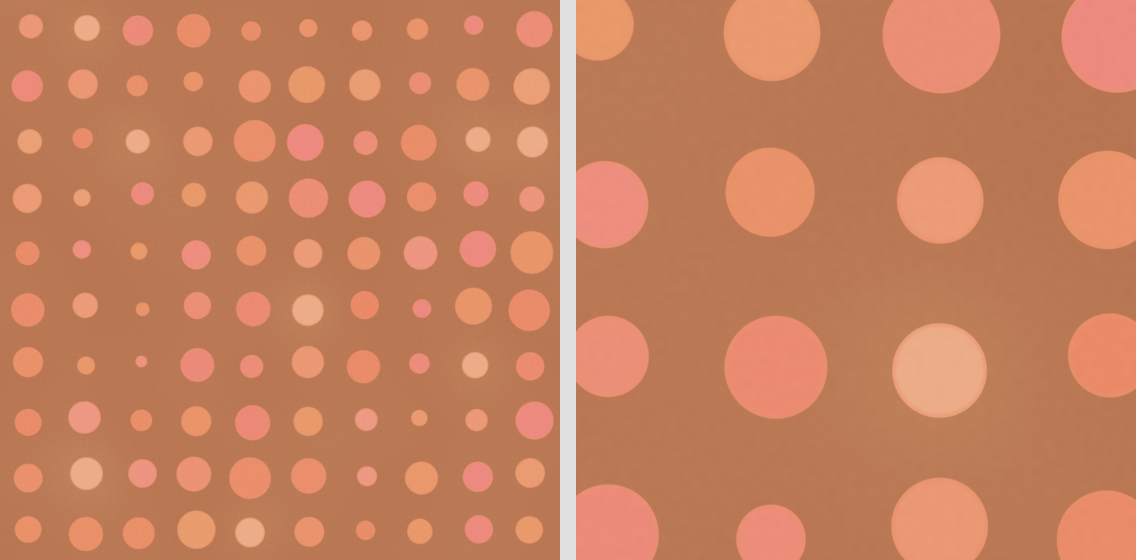
Left: the whole. Right: its middle third, enlarged.
Reproduce this pattern procedurally as a WebGL 2 fragment shader.

```glsl
#version 300 es
precision highp float;

#define GRID 10.0
#define JITTER 0.055
#define RADIUS_MIN 0.105
#define RADIUS_MAX 0.385
#define RADIUS_MEAN 0.245
#define PALE_SHARE 0.06
#define GROUND vec3(0.728, 0.468, 0.328)
#define ORANGE vec3(0.910, 0.605, 0.415)
#define CORAL vec3(0.918, 0.535, 0.410)
#define PINK vec3(0.930, 0.540, 0.500)
#define PEACH vec3(0.928, 0.675, 0.535)

uniform vec2 u_resolution;
out vec4 fragColor;

vec3 hash3(vec2 p) {
    vec3 q = fract(p.xyx * vec3(0.1031, 0.1030, 0.0973));
    q += dot(q, q.yxz + 33.33);
    return fract((q.xxy + q.yzz) * q.zyx);
}

float cornerSlope(vec2 corner, vec2 offset) {
    float angle = 6.2832 * hash3(corner + 57.0).x;
    return dot(vec2(cos(angle), sin(angle)), offset);
}

float gradientNoise(vec2 p) {
    vec2 i = floor(p), f = fract(p);
    vec2 w = f * f * f * (f * (f * 6.0 - 15.0) + 10.0);
    vec2 e = vec2(1.0, 0.0);
    float low = mix(cornerSlope(i, f), cornerSlope(i + e.xy, f - e.xy), w.x);
    float high = mix(cornerSlope(i + e.yx, f - e.yx), cornerSlope(i + e.xx, f - e.xx), w.x);
    return mix(low, high, w.y);
}

float hill(vec2 p, vec2 centre, vec2 spread) {
    vec2 d = (p - centre) / spread;
    return exp(-dot(d, d));
}

// Broad drift in dot size, with independent variation per cell
float dotRadius(vec2 cell) {
    float drift = 0.13 * hill(cell, vec2(5.0, 6.3), vec2(1.4, 1.5))
                + 0.07 * hill(cell, vec2(9.3, 4.0), vec2(1.0, 4.0))
                + 0.06 * hill(cell, vec2(0.0, 6.0), vec2(0.8, 3.0))
                + 0.08 * hill(cell, vec2(3.5, 0.8), vec2(1.4, 1.8))
                - 0.12 * hill(cell, vec2(2.0, 5.0), vec2(1.2, 2.4))
                - 0.05 * hill(cell, vec2(6.3, 9.0), vec2(1.6, 1.0));
    float variation = 0.15 * (hash3(cell + 11.0).x - 0.5)
                    + 0.06 * gradientNoise(cell * 0.63 + 4.3);
    return clamp(RADIUS_MEAN + drift + variation, RADIUS_MIN, RADIUS_MAX);
}

vec2 dotCentre(vec2 cell) {
    return cell + 0.5 + JITTER * (2.0 * hash3(cell + 23.0).xy - 1.0);
}

float paleness(vec2 cell) {
    return step(1.0 - PALE_SHARE, hash3(cell + 41.0).z);
}

vec3 dotColour(vec2 cell) {
    vec3 h = hash3(cell + 71.0);
    vec3 tint = mix(ORANGE, CORAL, h.x);
    tint = mix(tint, PINK, smoothstep(0.45, 0.95, h.y));
    tint = mix(tint, PEACH, 0.45 * smoothstep(0.5, 1.0, h.z));
    return mix(tint, PEACH, paleness(cell));
}

// Faint warm light spilling from the pale dots
float paleGlow(vec2 p, vec2 cell) {
    float glow = 0.0;
    for (int y = -1; y <= 1; y++) {
        for (int x = -1; x <= 1; x++) {
            vec2 neighbour = cell + vec2(x, y);
            glow += paleness(neighbour) * hill(p, dotCentre(neighbour), vec2(0.65));
        }
    }
    return glow;
}

void main() {
    vec2 uv = gl_FragCoord.xy / u_resolution.y;
    vec2 p = uv * GRID;
    vec2 cell = floor(p);
    float edge = GRID / u_resolution.y;

    // Mottled ground
    float mottle = gradientNoise(p * 0.45 + 2.7);
    vec3 colour = GROUND + vec3(0.010, 0.020, 0.018) * mottle;
    colour += vec3(0.015, 0.032, 0.022) * paleGlow(p, cell);

    // Dot with a thin softened rim
    float dist = length(p - dotCentre(cell)) - dotRadius(cell);
    vec3 fill = dotColour(cell);
    vec3 rim = mix(fill, mix(ORANGE, CORAL, 0.5), 0.45);
    fill = mix(fill, rim, smoothstep(-0.035, -0.01, dist));
    colour = mix(colour, fill, 1.0 - smoothstep(-edge, edge, dist));

    // Fine grain
    colour += 0.010 * gradientNoise(uv * 170.0);
    fragColor = vec4(colour, 1.0);
}
```
